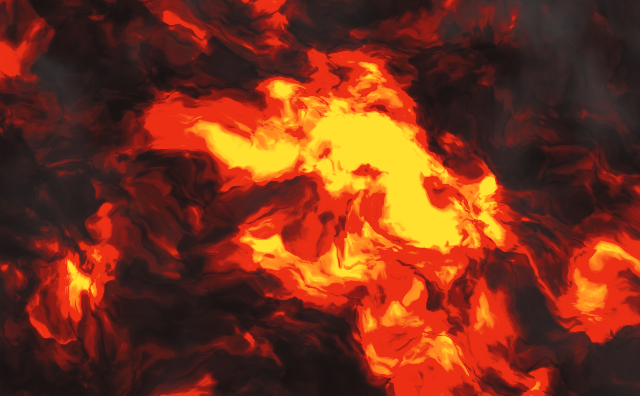
A Shadertoy shader for this texture:

```glsl
// Smouldering coal bed: black crusted rock, red embers, yellow-hot gaps, thin smoke.
// Layers of warped value noise add up to a heat level, which is spread evenly
// over 0..1 and coloured by a ramp from soot to yellow.

const vec3 SOOT   = vec3(0.10, 0.07, 0.07);
const vec3 CHAR   = vec3(0.16, 0.09, 0.09);
const vec3 MAROON = vec3(0.32, 0.10, 0.09);
const vec3 DEEP   = vec3(0.56, 0.10, 0.08);
const vec3 EMBER  = vec3(0.92, 0.18, 0.08);
const vec3 ORANGE = vec3(1.00, 0.53, 0.12);
const vec3 YELLOW = vec3(1.00, 0.88, 0.18);
const vec3 SMOKE  = vec3(0.29, 0.27, 0.27);

const float NOISE_SPREAD = 0.128; // standard deviation of fbm

float hash(vec2 cell) {
    vec3 q = fract(cell.xyx * 0.1031);
    q += dot(q, q.yzx + 33.33);
    return fract((q.x + q.y) * q.z);
}

float valueNoise(vec2 p) {
    vec2 cell = floor(p);
    vec2 f = fract(p);
    f = f * f * (3.0 - 2.0 * f);
    float low  = mix(hash(cell), hash(cell + vec2(1, 0)), f.x);
    float high = mix(hash(cell + vec2(0, 1)), hash(cell + vec2(1, 1)), f.x);
    return mix(low, high, f.y);
}

mat2 rotation(float angle) {
    float c = cos(angle), s = sin(angle);
    return mat2(c, s, -s, c);
}

float fbm(vec2 p) {
    float sum = 0.0, weight = 0.516;
    mat2 turn = 2.03 * rotation(0.6);
    for (int octave = 0; octave < 5; octave++) {
        sum += weight * valueNoise(p);
        p = turn * p + 17.3;
        weight *= 0.5;
    }
    return sum;
}

// Noise with zero mean and unit spread
float unitNoise(vec2 p) {
    return (fbm(p) - 0.5) / NOISE_SPREAD;
}

// Soft tilted ellipse of heat
float glow(vec2 p, vec2 centre, vec2 radius, float tilt) {
    vec2 d = rotation(tilt) * (p - centre) / radius;
    return exp(-dot(d, d));
}

// Broad warmth in the middle, the hottest openings, and two cool beds
float hotSpots(vec2 p) {
    float heat = 0.8 * glow(p, vec2(0.78, 0.48), vec2(0.45, 0.30), 0.2);
    heat += 2.0 * glow(p, vec2(0.99, 0.57), vec2(0.20, 0.075), 0.75);
    heat += 1.6 * glow(p, vec2(0.57, 0.62), vec2(0.12, 0.05), 0.3);
    heat += 1.7 * glow(p, vec2(0.62, 0.38), vec2(0.12, 0.10), 0.0);
    heat += 2.4 * glow(p, vec2(0.18, 0.31), vec2(0.09, 0.025), 0.6);
    heat += 1.8 * glow(p, vec2(1.28, 0.52), vec2(0.035, 0.11), -0.2);
    heat -= 0.9 * glow(p, vec2(1.25, 0.80), vec2(0.28, 0.13), 0.0);
    heat -= 0.8 * glow(p, vec2(0.40, 0.06), vec2(0.30, 0.13), 0.0);
    return heat;
}

// Heat level with about zero mean and unit spread
float heatLevel(vec2 p) {
    vec2 warp = vec2(fbm(p * 3.0 + 4.0), fbm(p * 3.0 + 31.0)) - 0.5;
    vec2 q = p + 0.30 * warp;
    vec2 grain = rotation(0.35) * q * vec2(0.8, 1.15);

    float crust = smoothstep(-0.22, 0.22, unitNoise(grain * 6.5 + 52.0)) - 0.5;
    float vein = 1.0 - smoothstep(0.0, 0.4, abs(unitNoise(grain * 9.0 + 80.0)));

    float level = 0.65 * unitNoise(grain * 3.2 + 9.0);
    level += 0.45 * unitNoise(grain * 17.0 + 21.0);
    level += 0.95 * crust - 0.45 * vein;
    return level + hotSpots(p + 0.22 * warp) - 0.18;
}

vec3 emberRamp(float t) {
    vec3 colour = mix(SOOT, CHAR, smoothstep(0.0, 0.20, t));
    colour = mix(colour, MAROON, smoothstep(0.20, 0.48, t));
    colour = mix(colour, DEEP, smoothstep(0.48, 0.70, t));
    colour = mix(colour, EMBER, smoothstep(0.70, 0.84, t));
    colour = mix(colour, ORANGE, smoothstep(0.92, 0.96, t));
    return mix(colour, YELLOW, smoothstep(0.96, 0.985, t));
}

void mainImage(out vec4 fragColor, in vec2 fragCoord) {
    vec2 p = fragCoord / iResolution.y;

    // The logistic curve spreads the level evenly over 0..1
    float heat = 1.0 / (1.0 + exp(-1.7 * heatLevel(p)));
    vec3 colour = emberRamp(heat);

    // Smoke gathers over cool rock and near the upper corners
    float corners = glow(p, vec2(0.15, 0.95), vec2(0.40, 0.22), 0.0)
                  + glow(p, vec2(1.40, 0.90), vec2(0.40, 0.25), 0.0);
    vec2 drift = p + 0.25 * fbm(p * 2.5 + 60.0);
    float haze = smoothstep(0.38, 0.75, fbm(drift * 3.5 + 90.0));
    float cover = haze * (0.25 + 0.45 * corners) * (1.0 - smoothstep(0.4, 0.9, heat));
    colour = mix(colour, SMOKE, cover);

    fragColor = vec4(colour, 1.0);
}
```
